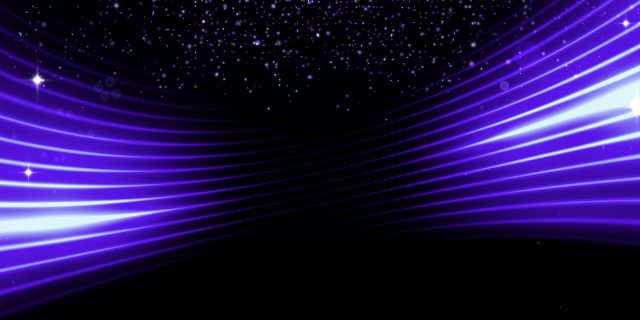
A Shadertoy shader for this background:

```glsl
// Violet light trails sweep across a dark starry sky, pinched at the centre.
// A curved "lane" coordinate fans out to both sides; its integers are the trails.
// Summed light energy is mapped to colour, then stars, discs and flares are added.

const vec3 NIGHT = vec3(0.003, 0.0, 0.012);
const vec3 INDIGO = vec3(0.14, 0.015, 0.40);
const vec3 VIOLET = vec3(0.34, 0.08, 0.90);
const vec3 LILAC = vec3(0.55, 0.55, 0.95);
const vec3 ICE = vec3(0.86, 0.96, 0.98);

float hash(vec2 p) {
    vec3 q = fract(p.xyx * vec3(0.1031, 0.103, 0.0973));
    q += dot(q, q.yzx + 33.33);
    return fract((q.x + q.y) * q.z);
}

float noise(vec2 p) {
    vec2 i = floor(p), f = fract(p);
    f = f * f * (3.0 - 2.0 * f);
    float low = mix(hash(i), hash(i + vec2(1, 0)), f.x);
    float high = mix(hash(i + vec2(0, 1)), hash(i + vec2(1, 1)), f.x);
    return mix(low, high, f.y);
}

float bell(float x, float width) {
    return exp(-x * x / (width * width));
}

// Dark violet to icy white as the energy rises from 0 to 1.
vec3 lightRamp(float energy) {
    vec3 c = mix(NIGHT, INDIGO, smoothstep(0.0, 0.25, energy));
    c = mix(c, VIOLET, smoothstep(0.15, 0.48, energy));
    c = mix(c, LILAC, smoothstep(0.5, 0.85, energy));
    return mix(c, ICE, smoothstep(0.75, 1.15, energy));
}

// Height above the main beam, counted in trail spacings.
float laneAt(vec2 p) {
    float u = p.x - 1.0;
    float beamHeight = 0.427 + 0.2135 * u + 0.078 * u * u;
    return (p.y - beamHeight) / (0.033 + 0.036 * u * u);
}

float trailEnergy(vec2 p) {
    float u = p.x - 1.0, side = abs(u);
    float right = smoothstep(-0.2, 0.2, u);
    float lane = laneAt(p);

    // Uneven falloff above and below the beam on each side
    float above = mix(6.0, 5.2, right), below = mix(3.6, 7.0, right);
    float spread = bell(lane - 0.5, lane > 0.5 ? above : below);
    spread *= smoothstep(mix(-6.0, -7.9, right), mix(-2.5, -5.6, right), lane);

    float cloud = 0.8 + 0.4 * noise(p * vec2(5.0, 7.0) + 3.0);
    float haze = 0.54 * smoothstep(0.16, 0.82, side) * spread * cloud;

    // Thin trails with a soft halo
    float d = lane - round(lane);
    float trail = bell(d, 0.12) + 0.25 * exp(-abs(d) * 5.0);
    float reach = 0.08 + 0.5 * smoothstep(0.03, 0.85, side);
    trail *= reach * spread * (0.8 + 0.3 * hash(vec2(round(lane), 7.0)));

    // Broad main beam inside a wider glow, strongest at the borders
    float grow = smoothstep(0.25, 0.9, side);
    float beam = bell(lane, 0.3 + 0.2 * side) * grow + 0.22 * bell(lane, 1.5) * grow;
    float flare = bell(length((p - vec2(2.0, 0.7)) * vec2(0.7, 1.0)), 0.11);
    return haze + trail + 0.55 * beam + 0.25 * flare;
}

// One jittered grid of round stars; density is the share of filled cells.
vec3 starLayer(vec2 p, float cells, float radius, float density) {
    vec2 id = floor(p * cells);
    vec2 jitter = vec2(hash(id + 11.0), hash(id + 47.0));
    float d = length(fract(p * cells) - 0.3 - 0.4 * jitter) / cells;
    float size = radius * (0.5 + 0.6 * hash(id + 83.0));
    float lit = step(hash(id + 5.0), density) * (0.2 + 0.8 * hash(id + 29.0));
    vec3 tint = mix(vec3(0.40, 0.10, 0.80), vec3(0.80, 0.70, 1.0), hash(id + 61.0));
    return tint * lit * bell(d, size);
}

float disc(vec2 p, vec2 centre, float radius) {
    float d = length(p - centre);
    float fill = 1.0 - smoothstep(radius * 0.85, radius * 1.1, d);
    return fill * (0.65 + 0.35 * d / radius);
}

// Four-pointed flare with a round glow.
float sparkle(vec2 p, vec2 centre, float size) {
    vec2 q = abs(p - centre) / size;
    float rays = exp(-q.x * 14.0 - q.y * 2.5) + exp(-q.y * 14.0 - q.x * 2.5);
    vec2 r = abs(vec2(q.x + q.y, q.x - q.y)) * 0.7;
    return rays + 0.4 * exp(-min(r.x, r.y) * 18.0 - max(r.x, r.y) * 5.0) + bell(length(q), 0.25);
}

void mainImage(out vec4 fragColor, in vec2 fragCoord) {
    vec2 p = fragCoord / iResolution.xy * vec2(2.0, 1.0);
    vec3 col = lightRamp(trailEnergy(p));

    // Star field thickest at the top centre, over a faint nebula
    float density = smoothstep(0.6, 1.0, p.y) * bell(p.x - 0.95, 0.6);
    col += 0.12 * INDIGO * density * noise(p * 9.0);
    for (int i = 0; i < 4; i++) {
        float n = float(i);
        col += starLayer(p + n * 3.7, 18.0 + 13.0 * n, 0.0065 - 0.0012 * n, density * 0.55);
    }
    col += 0.5 * starLayer(p + 9.0, 14.0, 0.004, 0.15 * smoothstep(0.5, 0.95, abs(p.x - 1.0)));

    // Pale discs drifting in the left glow, and a pair on the right
    for (int i = 0; i < 12; i++) {
        float n = float(i);
        vec2 h = vec2(hash(vec2(n, 2.0)), hash(vec2(n, 9.0)));
        vec2 centre = vec2(0.03 + 0.45 * h.x, 0.48 + 0.3 * h.y);
        col += 0.13 * vec3(0.4, 0.5, 0.9) * disc(p, centre, 0.008 + 0.014 * h.x * h.y);
    }
    col += 0.18 * VIOLET * disc(p, vec2(1.646, 0.83), 0.042);
    col += 0.3 * LILAC * disc(p, vec2(1.576, 0.732), 0.015);

    float flares = sparkle(p, vec2(0.117, 0.75), 0.05) + sparkle(p, vec2(0.089, 0.461), 0.034)
        + sparkle(p, vec2(1.99, 0.667), 0.05) + sparkle(p, vec2(1.956, 0.927), 0.03);
    col += ICE * flares;
    fragColor = vec4(clamp(col, 0.0, 1.0), 1.0);
}
```
